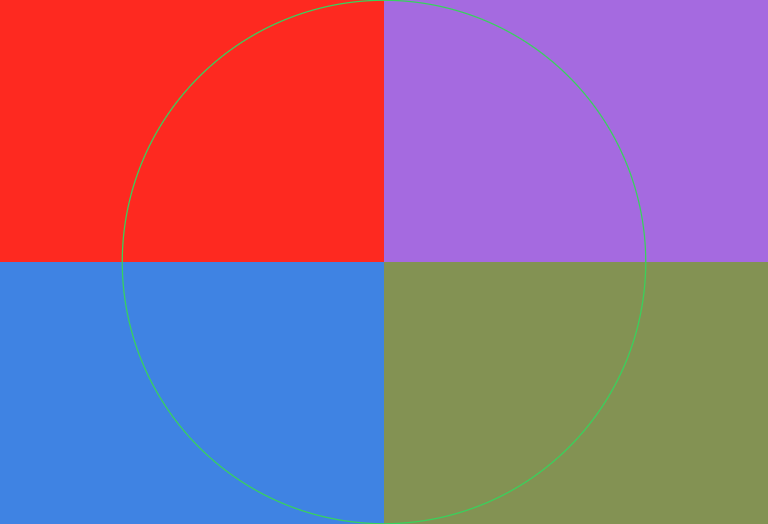
This background is drawn by a Shadertoy shader. Its source:

```glsl
const vec3 RED = vec3(0.995, 0.16, 0.125);
const vec3 PURPLE = vec3(0.647, 0.416, 0.88);
const vec3 BLUE = vec3(0.247, 0.514, 0.89);
const vec3 OLIVE = vec3(0.514, 0.573, 0.325);
const vec3 GREEN = vec3(0.22, 0.82, 0.36);

const float RING_RADIUS = 0.4995;
const float RING_HALF_WIDTH = 0.0012;

// Coverage of the side where the signed distance is positive
float coverage(float signedDistance, float pixel) {
    return clamp(0.5 + signedDistance / pixel, 0.0, 1.0);
}

// Four flat colours meeting at the centre
vec3 quadrants(vec2 p, float pixel) {
    float right = coverage(p.x, pixel);
    float top = coverage(p.y, pixel);
    return mix(mix(BLUE, OLIVE, right), mix(RED, PURPLE, right), top);
}

// Thin circular outline
float ring(vec2 p, float radius, float halfWidth, float pixel) {
    return coverage(halfWidth - abs(length(p) - radius), pixel);
}

void mainImage(out vec4 fragColor, in vec2 fragCoord) {
    // Centred coordinates, one unit per canvas height
    float pixel = 1.0 / iResolution.y;
    vec2 p = (fragCoord - 0.5 * iResolution.xy) * pixel;

    vec3 color = quadrants(p, pixel);
    color = mix(color, GREEN, ring(p, RING_RADIUS, RING_HALF_WIDTH, pixel));
    fragColor = vec4(color, 1.0);
}
```
